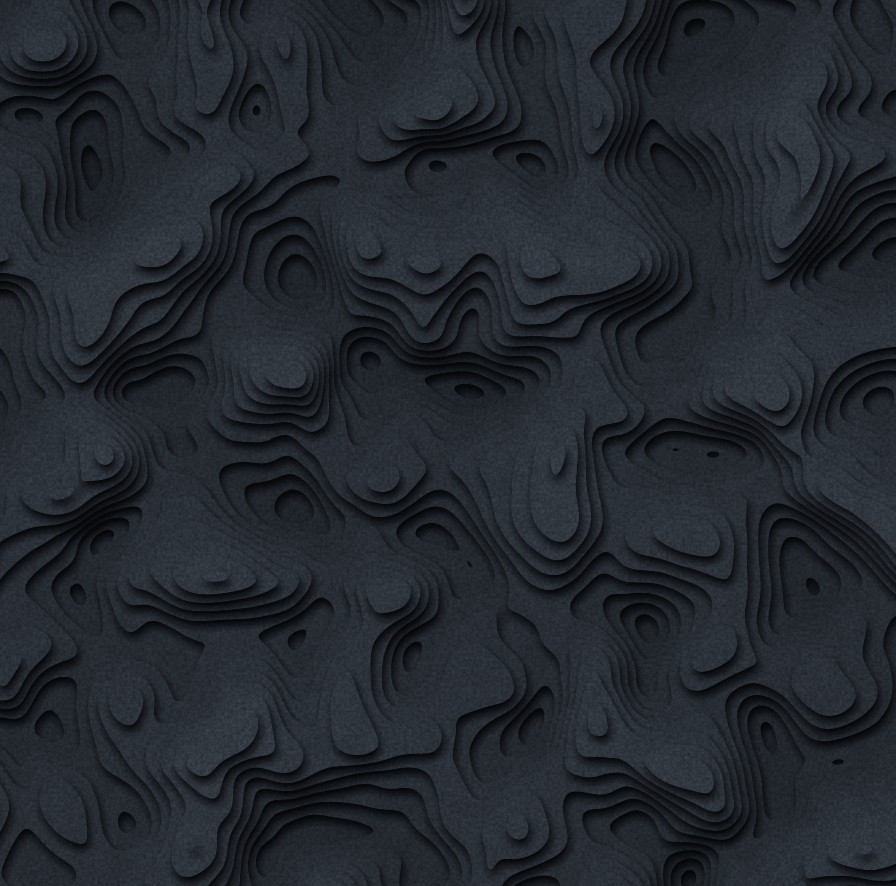
A WebGL 2 fragment shader for this texture:

```glsl
#version 300 es
precision highp float;

uniform vec2 u_resolution;
out vec4 fragColor;

const int LAYERS = 11;
const int TAPS = 18;

vec2 gradientAt(ivec2 cell) {
  uint n = uint(cell.x + 4096) * 1597334677u ^ uint(cell.y + 4096) * 3812015801u;
  n = (n ^ (n >> 15)) * 2246822519u;
  n = (n ^ (n >> 13)) * 3266489917u;
  n ^= n >> 16;
  float angle = float(n & 65535u) / 65536.0 * 6.28319;
  return vec2(cos(angle), sin(angle));
}

float gradientNoise(vec2 p) {
  ivec2 i = ivec2(floor(p));
  vec2 f = fract(p);
  vec2 w = f * f * f * (f * (f * 6.0 - 15.0) + 10.0);
  float a = dot(gradientAt(i), f);
  float b = dot(gradientAt(i + ivec2(1, 0)), f - vec2(1.0, 0.0));
  float c = dot(gradientAt(i + ivec2(0, 1)), f - vec2(0.0, 1.0));
  float d = dot(gradientAt(i + ivec2(1, 1)), f - vec2(1.0));
  return mix(mix(a, b, w.x), mix(c, d, w.x), w.y);
}

// Terrain height, measured in paper layers
float terrain(vec2 uv) {
  vec2 p = uv * 7.6 + vec2(3.7, 8.2);
  p += 0.28 * vec2(gradientNoise(p * 0.9 + 31.0), gradientNoise(p * 0.9 + 57.0));
  return 5.8 + 9.0 * gradientNoise(p) + 2.2 * gradientNoise(p * 1.9 + 13.0);
}

void main() {
  vec2 uv = gl_FragCoord.xy / u_resolution.x;
  float height = terrain(uv);
  float edge = max(fwidth(height), 0.01);

  // Heights on a disc shifted toward the light at the upper left
  float blockers[TAPS];
  for (int k = 0; k < TAPS; k++) {
    float angle = float(k) * 2.39996;
    float radius = 0.0082 * sqrt((float(k) + 0.5) / float(TAPS));
    vec2 tap = vec2(-0.0024, 0.0064) + radius * vec2(cos(angle), sin(angle));
    blockers[k] = terrain(uv + tap);
  }

  // Stack the sheets from the bottom up, each shading those below it
  vec3 color = vec3(0.105, 0.121, 0.142);
  for (int i = 1; i <= LAYERS; i++) {
    float level = float(i);
    float shadow = 0.0;
    for (int k = 0; k < TAPS; k++) {
      shadow += smoothstep(-0.12, 0.12, blockers[k] - level);
    }
    color *= 1.0 - vec3(0.92, 0.92, 0.88) * shadow / float(TAPS);
    vec3 sheet = mix(vec3(0.115, 0.132, 0.154), vec3(0.208, 0.234, 0.267), level / float(LAYERS));
    color = mix(color, sheet, smoothstep(-0.5, 0.5, (height - level) / edge));
  }
  color = max(color, vec3(0.026, 0.029, 0.037));

  // Paper fibre grain and faint mottling
  float grain = 0.26 * gradientNoise(uv * 331.0) + 0.14 * gradientNoise(uv * 171.0 + 5.0);
  grain += 0.08 * gradientNoise(uv * 41.0 + 9.0);
  fragColor = vec4(color * (1.0 + grain), 1.0);
}
```
